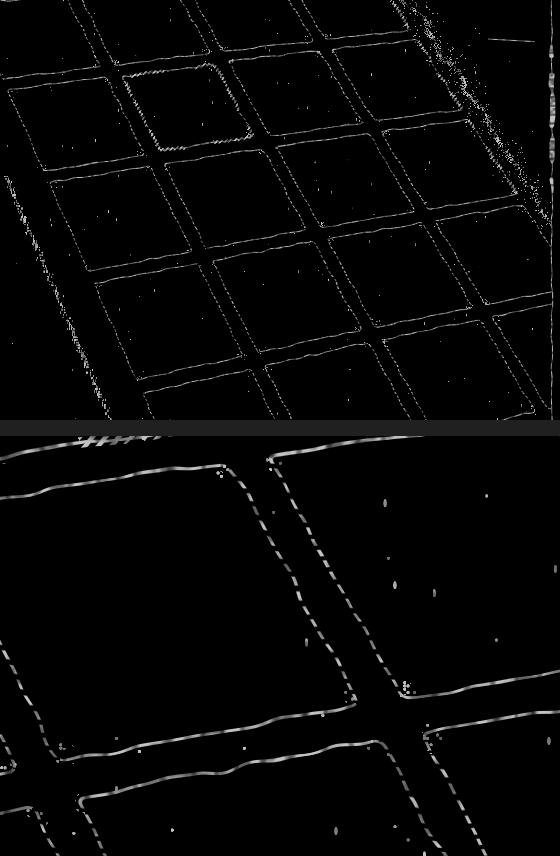
Top: the whole. Bottom: its middle third, enlarged.
Give the GLSL for this pattern, as a WebGL 1 fragment shader.

```glsl
precision highp float;
// Draws thin grey outlines of a slanted tile floor seen in perspective, on black.
// An inverse projection gives grid coordinates; each cell is a rounded box outline,
// with broken dashes, worn hatching and hashed specks along the floor's rims.

uniform vec2 u_resolution;

// Projection, in canvas heights, y pointing down
const vec2 ORIGIN = vec2(0.2604, 0.1649);
const vec2 COLUMN_STEP = vec2(0.2781, -0.0252);
const vec2 ROW_STEP = vec2(0.0903, 0.1962);
const vec2 PERSPECTIVE = vec2(0.03205, -0.03927);

// Floor layout, in cells
const float FIRST_COLUMN = -1.0;
const float LAST_COLUMN = 2.0;
const float JOINT_HALF = 0.06;
const float LEFT_RIM = -1.27;
const float RIGHT_RIM = 3.1;
const vec2 WORN_TILE = vec2(0.0, 0.0);

// Lines and marks, in canvas heights
const float LINE_HALF = 0.0012;
const float CORNER_RADIUS = 0.006;
const float WOBBLE = 0.005;
const float STEEP_DASH = 0.0104;
const float FLAT_DASH = 0.021;
const float HATCH_HALF = 0.004;
const float SPECK = 0.0026;
const float BORDER_X = 1.3142;
const vec2 STREAK_A = vec2(1.163, 0.093);
const vec2 STREAK_B = vec2(1.271, 0.099);
const float INK_DARK = 0.38;
const float INK_LIGHT = 0.76;

float hash(vec2 p) {
  vec3 q = fract(vec3(p.xyx) * 0.1031);
  q += dot(q, q.yzx + 33.33);
  return fract((q.x + q.y) * q.z);
}

float noise(vec2 p) {
  vec2 c = floor(p), f = fract(p);
  f = f * f * (3.0 - 2.0 * f);
  return mix(mix(hash(c), hash(c + vec2(1.0, 0.0)), f.x),
             mix(hash(c + vec2(0.0, 1.0)), hash(c + 1.0), f.x), f.y);
}

// Smooth-edged stroke around distance zero
float stroke(float d, float halfWidth) {
  return clamp((halfWidth - abs(d)) * u_resolution.y + 0.5, 0.0, 1.0);
}

float dash(float t, float duty) {
  float f = abs(fract(t) - 0.5) * 2.0;
  return 1.0 - smoothstep(duty - 0.15, duty + 0.15, f);
}

float specks(vec2 p, vec2 size, float density) {
  vec2 c = p / size;
  float dotShape = 1.0 - smoothstep(0.4, 0.65, length(fract(c) - 0.5));
  return dotShape * step(hash(floor(c) + 7.0), density);
}

float segment(vec2 p, vec2 a, vec2 b) {
  vec2 ab = b - a;
  return length(p - a - ab * clamp(dot(p - a, ab) / dot(ab, ab), 0.0, 1.0));
}

// Canvas point to grid coordinates (xy) and local cell size (zw)
vec4 toGrid(vec2 p) {
  vec2 a = COLUMN_STEP - p * PERSPECTIVE.x;
  vec2 b = ROW_STEP - p * PERSPECTIVE.y;
  vec2 r = p - ORIGIN;
  float det = a.x * b.y - a.y * b.x;
  vec2 g = vec2(r.x * b.y - r.y * b.x, a.x * r.y - a.y * r.x) / det;
  vec2 size = det / vec2(length(b), length(a)) / (1.0 + dot(PERSPECTIVE, g));
  // Slight lens bend towards the left
  float bend = max(-g.x, 0.0);
  g -= vec2(0.044 * bend * bend, 0.02 * clamp(1.0 - g.x, 0.0, 2.5));
  return vec4(g, size);
}

float tiles(vec2 p, vec2 g, vec2 size) {
  vec2 cell = floor(g);
  vec2 f = g - cell - 0.5;
  float worn = 1.0 - step(0.5, length(cell - WORN_TILE));
  vec2 q = (abs(f) - 0.5 + JOINT_HALF + 0.02 * worn) * size + CORNER_RADIUS;
  float d = length(max(q, 0.0)) + min(max(q.x, q.y), 0.0) - CORNER_RADIUS;
  d += (noise(p * 45.0) - 0.5) * WOBBLE;
  float steep = step(q.y, q.x);
  float wander = noise(p * 25.0);
  float broken = mix(0.55 + 0.45 * dash(p.x / FLAT_DASH + wander, 0.8),
                     dash(p.y / STEEP_DASH + wander, 0.62), steep);
  float ink = stroke(d, LINE_HALF) * broken;
  // Hatching on worn edges, and on the floor's far right edge
  float farEdge = step(LAST_COLUMN - 0.5, cell.x) * step(cell.y, 1.5) * step(0.0, f.x) * steep;
  float hatch = dash((p.x + p.y * 0.8) / STEEP_DASH, 0.45) * step(0.38, noise(p * 38.0 + 9.0));
  ink = max(ink, stroke(d, HATCH_HALF) * hatch * max(worn, farEdge));
  // Crumbs where joints cross
  float corner = exp(-dot(q, q) / 0.00006);
  ink = max(ink, specks(p, vec2(SPECK), 0.16 * corner));
  return ink * step(FIRST_COLUMN, cell.x) * step(cell.x, LAST_COLUMN);
}

float rims(vec2 p, vec2 g, vec2 size) {
  float left = (g.x - LEFT_RIM) * size.x;
  float right = (g.x - RIGHT_RIM) * size.x + (noise(p * 22.0) - 0.5) * 0.025;
  float leftDensity = 0.65 * exp(-left * left / 0.00004) * step(0.42, p.y);
  float rightDensity = (0.5 * exp(-right * right / 0.00003)
                      + 0.07 * exp(-right * right / 0.0008)) * step(p.y, 0.55);
  return max(specks(p, vec2(SPECK, SPECK * 2.5), leftDensity),
             specks(p, vec2(SPECK), rightDensity));
}

float border(vec2 p) {
  float rough = smoothstep(0.08, 0.15, p.y) * (1.0 - smoothstep(0.40, 0.48, p.y));
  float swell = smoothstep(0.5, 0.7, noise(vec2(3.0, p.y * 32.0))) * rough;
  float d = p.x - BORDER_X + (noise(vec2(8.0, p.y * 40.0)) - 0.5) * 0.004;
  float ink = stroke(d, LINE_HALF + 0.005 * swell);
  return ink * (0.5 + 0.5 * dash(p.y / FLAT_DASH, 0.75));
}

void main() {
  vec2 p = vec2(gl_FragCoord.x, u_resolution.y - gl_FragCoord.y) / u_resolution.y;
  vec4 grid = toGrid(p);
  float ink = max(tiles(p, grid.xy, grid.zw), rims(p, grid.xy, grid.zw));
  ink *= step(p.x, BORDER_X);
  ink = max(ink, border(p));
  ink = max(ink, stroke(segment(p, STREAK_A, STREAK_B), LINE_HALF));
  float tone = mix(INK_DARK, INK_LIGHT, smoothstep(0.1, 0.8, noise(p * 150.0)));
  gl_FragColor = vec4(vec3(ink * tone), 1.0);
}
```
